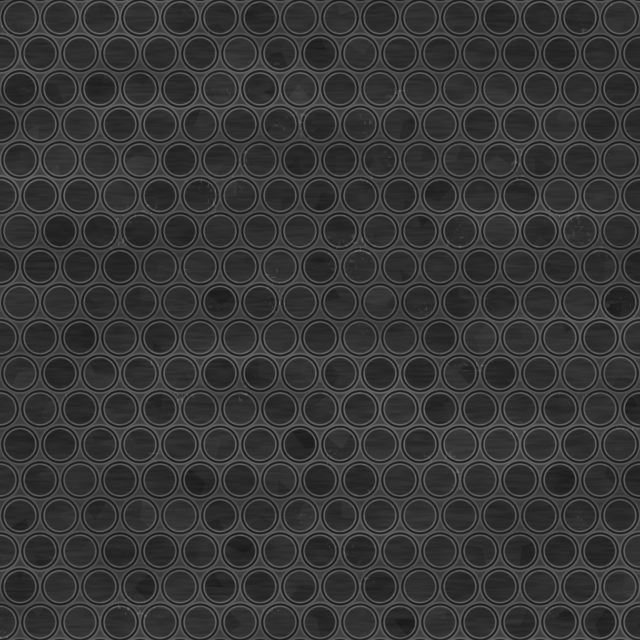
Give the GLSL for this pattern, as a Shadertoy shader.

```glsl
// Dark rubber sheet of round studs in staggered rows: each stud is a brushed
// disc with a thin pale rim, a dark groove and a soft pale outer edge.
// Nearest-centre lookup gives the radius; hashes and value noise add the wear.

#define COLUMNS 16.0
#define ROWS 18.0
#define RIM_RADIUS 0.398
#define EDGE_RADIUS 0.492
#define LINE_WIDTH 0.014
#define DISC_TONE 0.172
#define GROOVE_TONE 0.112
#define GAP_TONE 0.235
#define LINE_TONE 0.385
#define STUD_VARIATION 0.045
#define SHARD_STRENGTH 0.035
#define FLECK_STRENGTH 0.1

float hash(vec2 p) {
    vec3 h = fract(vec3(p.xyx) * 0.1031);
    h += dot(h, h.yzx + 33.33);
    return fract((h.x + h.y) * h.z);
}

float noise(vec2 p) {
    vec2 cell = floor(p), f = fract(p);
    f = f * f * (3.0 - 2.0 * f);
    float low = mix(hash(cell), hash(cell + vec2(1, 0)), f.x);
    float high = mix(hash(cell + vec2(0, 1)), hash(cell + vec2(1, 1)), f.x);
    return mix(low, high, f.y);
}

// Offset from the nearest stud centre (xy) and the centre itself (zw)
vec4 nearestStud(vec2 grid) {
    vec4 best = vec4(9.0);
    for (int i = -1; i <= 1; i++) {
        float row = floor(grid.y) + float(i);
        float shift = 0.5 * mod(row, 2.0);
        vec2 centre = vec2(floor(grid.x - shift + 0.5) + shift, row + 0.5);
        vec2 offset = (grid - centre) * vec2(1.0, COLUMNS / ROWS);
        if (dot(offset, offset) < dot(best.xy, best.xy)) best = vec4(offset, centre);
    }
    return best;
}

// Soft line, widened to stay smooth on small canvases
float softLine(float dist, float width, float pixel) {
    float width2 = width * width + 0.08 * pixel * pixel;
    return exp(-0.5 * dist * dist / width2);
}

// Angular patch bounded by two straight cuts, present on some studs
float shard(vec2 p, vec2 id, float pixel) {
    float angle = 6.2832 * hash(id + 3.7);
    float spread = 0.9 + 1.4 * hash(id + 8.1);
    vec2 q = p - 0.3 * (vec2(hash(id + 11.3), hash(id + 17.9)) - 0.5);
    float cutA = dot(q, vec2(cos(angle), sin(angle)));
    float cutB = dot(q, vec2(cos(angle + spread), sin(angle + spread)));
    float inside = smoothstep(-0.5 * pixel, 0.5 * pixel, min(cutA, cutB));
    float present = step(0.45, hash(id + 23.1));
    return inside * present * (2.0 * hash(id + 29.3) - 1.0);
}

void mainImage(out vec4 fragColor, in vec2 fragCoord) {
    vec2 uv = fragCoord / iResolution.xy;
    float pixel = COLUMNS / iResolution.x;
    vec4 stud = nearestStud(uv * vec2(COLUMNS, ROWS));
    vec2 id = stud.zw * 2.0 + 5.0;
    float r = length(stud.xy);

    // Disc face: own tone, brushing and patch
    float brushing = noise(uv * vec2(26.0, 250.0)) + noise(uv * vec2(60.0, 380.0) + 13.0) - 1.0;
    float disc = DISC_TONE + STUD_VARIATION * (hash(id) - 0.5);
    disc += 0.03 * brushing - 0.02 * stud.y;
    disc += 0.025 * (noise(uv * vec2(34.0, 46.0) + 7.0) - 0.5);
    disc += SHARD_STRENGTH * shard(stud.xy, id, pixel);

    // Groove around the disc, then the flat ground between studs
    float soft = 0.3 * pixel + 0.006;
    float groove = GROOVE_TONE + 0.02 * (hash(id + 41.0) - 0.5);
    float tone = mix(disc, groove, smoothstep(-soft, soft, r - RIM_RADIUS - 0.012));
    float ground = GAP_TONE + 0.03 * brushing;
    tone = mix(tone, ground, smoothstep(-soft, soft, r - EDGE_RADIUS + 0.02));

    // Pale lines, unevenly worn and glowing in wide horizontal streaks
    float wear = 0.78 + 0.35 * noise(uv * 130.0 + 19.0);
    float glow = noise(uv * vec2(5.0, 18.0) + 31.0) - 0.5;
    float rim = softLine(r - RIM_RADIUS, LINE_WIDTH, pixel) * wear;
    float edge = softLine(r - EDGE_RADIUS, LINE_WIDTH * 1.2, pixel) * (0.72 + 0.5 * glow);
    tone = mix(tone, LINE_TONE, clamp(max(rim, edge), 0.0, 1.0));
    tone *= 1.0 + 0.12 * glow + 0.07 * (noise(uv * 7.0 + 53.0) - 0.5);

    // Small pale flecks gathered in a few spots
    float spots = smoothstep(0.74, 0.94, noise(uv * 21.0 + 71.0));
    float flecks = smoothstep(0.72, 0.95, noise(uv * vec2(270.0, 240.0) + 83.0));
    tone += FLECK_STRENGTH * spots * flecks;

    fragColor = vec4(vec3(clamp(tone, 0.0, 1.0)), 1.0);
}
```
